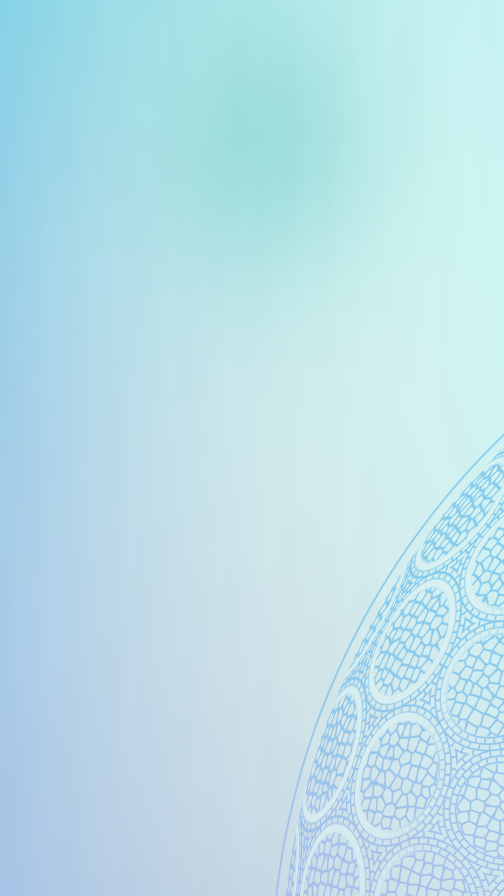
This background is drawn by a WebGL 1 fragment shader. Its source:

```glsl
precision highp float;
// Soft aqua and lavender gradient with a lace-patterned globe rising at the lower right.
uniform vec2 u_resolution;

// Backdrop colours: left, centre and right columns at three heights.
const vec3 LEFT_LOW = vec3(0.65, 0.77, 0.90);
const vec3 LEFT_MID = vec3(0.635, 0.805, 0.91);
const vec3 LEFT_TOP = vec3(0.52, 0.82, 0.90);
const vec3 CENTRE_LOW = vec3(0.77, 0.84, 0.89);
const vec3 CENTRE_MID = vec3(0.80, 0.905, 0.92);
const vec3 CENTRE_TOP = vec3(0.70, 0.91, 0.92);
const vec3 RIGHT_LOW = vec3(0.80, 0.89, 0.92);
const vec3 RIGHT_MID = vec3(0.81, 0.95, 0.95);
const vec3 RIGHT_TOP = vec3(0.78, 0.95, 0.95);
const vec3 TEAL = vec3(0.56, 0.85, 0.84);
const vec2 GLOW_CENTRE = vec2(0.293, 0.84);
const vec2 GLOW_SIZE = vec2(0.125, 0.15);
const float GLOW_STRENGTH = 0.7;
const float STREAK_STRENGTH = 0.012;

// Globe; lengths are in canvas heights, lattice sizes in degrees.
const vec2 GLOBE_CENTRE = vec2(1.152, -0.096);
const float GLOBE_RADIUS = 0.849;
const float PATTERN_EDGE = 0.988;
const vec2 LATTICE_ORIGIN = vec2(46.5, 18.0);
const vec2 LATTICE_PITCH = vec2(15.0, 12.4);
const float ROSETTE_RADIUS = 0.39;
const float GAP_WIDTH = 0.06;
const float CELL_DENSITY = 11.0;
const float RING_PITCH = 0.05;
const float BRICKS_PER_RING = 36.0;
const float LINE_WIDTH = 0.006;
const vec3 LINE_LOW = vec3(0.58, 0.70, 0.92);
const vec3 LINE_HIGH = vec3(0.40, 0.74, 0.92);
const vec3 PALE = vec3(0.86, 0.95, 0.96);

vec2 hash2(vec2 p) {
  p = vec2(dot(p, vec2(127.1, 311.7)), dot(p, vec2(269.5, 183.3)));
  return fract(sin(p) * 43758.5);
}

float cornerSlope(vec2 cell, vec2 f, vec2 corner) {
  return dot(hash2(cell + corner) * 2.0 - 1.0, f - corner);
}

float gradientNoise(vec2 p) {
  vec2 i = floor(p), f = fract(p);
  vec2 u = f * f * (3.0 - 2.0 * f);
  float low = mix(cornerSlope(i, f, vec2(0.0)), cornerSlope(i, f, vec2(1.0, 0.0)), u.x);
  float high = mix(cornerSlope(i, f, vec2(0.0, 1.0)), cornerSlope(i, f, vec2(1.0)), u.x);
  return mix(low, high, u.y);
}

// Smooth curve through three colours at t = 0, 0.5 and 1.
vec3 curve(vec3 a, vec3 b, vec3 c, float t) {
  return a * (1.0 - t) * (1.0 - 2.0 * t) + b * 4.0 * t * (1.0 - t) + c * t * (2.0 * t - 1.0);
}

float stroke(float dist, float width, float blur) {
  return 1.0 - smoothstep(max(width - blur, 0.0), width + blur, dist);
}

vec3 backdrop(vec2 p, vec2 uv) {
  vec3 left = curve(LEFT_LOW, LEFT_MID, LEFT_TOP, uv.y);
  vec3 centre = curve(CENTRE_LOW, CENTRE_MID, CENTRE_TOP, uv.y);
  vec3 right = curve(RIGHT_LOW, RIGHT_MID, RIGHT_TOP, uv.y);
  vec2 g = (p - GLOW_CENTRE) / GLOW_SIZE;
  vec3 color = mix(curve(left, centre, right, uv.x), TEAL, GLOW_STRENGTH * exp(-dot(g, g)));
  return color + STREAK_STRENGTH * gradientNoise(p * vec2(45.0, 5.0));
}

// Distance to the nearest wall between irregular cells.
float cellWall(vec2 p) {
  vec2 base = floor(p);
  float first = 9.0, second = 9.0;
  for (int y = -1; y <= 1; y++) {
    for (int x = -1; x <= 1; x++) {
      vec2 cell = base + vec2(float(x), float(y));
      float d = distance(p, cell + 0.2 + 0.6 * hash2(cell));
      second = min(second, max(first, d));
      first = min(first, d);
    }
  }
  return 0.5 * (second - first);
}

// Distance to the joints of staggered bricks laid in rings.
float brickJoint(vec2 q, float d) {
  float ring = d / RING_PITCH;
  float turn = atan(q.y, q.x) / 6.28319 * BRICKS_PER_RING + 0.5 * mod(floor(ring), 2.0);
  float across = (0.5 - abs(fract(ring) - 0.5)) * RING_PITCH;
  float along = (0.5 - abs(fract(turn) - 0.5)) * 6.28319 * d / BRICKS_PER_RING;
  return min(across, along);
}

// Lace coverage in x and pale ring coverage in y, foreshortened towards the rim.
vec2 lace(vec2 delta, float r, float pixel) {
  float tilt = asin(min(r, 0.999));
  vec2 h = (degrees(vec2(tilt, atan(delta.y, -delta.x))) - LATTICE_ORIGIN) / LATTICE_PITCH;
  vec2 span = vec2(1.0, 1.732);
  vec2 a = mod(h + 0.5 * span, span) - 0.5 * span;
  vec2 b = mod(h, span) - 0.5 * span;
  vec2 q = dot(a, a) < dot(b, b) ? a : b;
  float d = length(q);
  float blur = pixel * degrees(1.0 / GLOBE_RADIUS) / LATTICE_PITCH.x * mix(1.0, 1.0 / cos(tilt), 0.6);
  float cells = stroke(cellWall(h * CELL_DENSITY) / CELL_DENSITY, LINE_WIDTH, blur);
  float bricks = stroke(brickJoint(q, d), LINE_WIDTH, blur);
  float inside = 1.0 - smoothstep(-blur, blur, d - ROSETTE_RADIUS);
  float gap = stroke(abs(d - ROSETTE_RADIUS - 0.5 * GAP_WIDTH), 0.5 * GAP_WIDTH, blur);
  gap *= smoothstep(0.9, 1.1, tilt);
  return vec2(mix(bricks, cells, inside) * (1.0 - gap), gap);
}

void main() {
  float pixel = 1.0 / u_resolution.y;
  vec2 p = gl_FragCoord.xy * pixel;
  vec3 color = backdrop(p, gl_FragCoord.xy / u_resolution);

  // Globe body, lace and outline.
  vec2 delta = p - GLOBE_CENTRE;
  float dist = length(delta);
  float r = dist / GLOBE_RADIUS;
  float body = 1.0 - smoothstep(-pixel, pixel, dist - GLOBE_RADIUS);
  float patterned = 1.0 - smoothstep(-pixel, pixel, dist - GLOBE_RADIUS * PATTERN_EDGE);
  vec2 cover = lace(delta, r, pixel) * patterned;
  vec3 lineColor = mix(LINE_LOW, LINE_HIGH, smoothstep(0.0, 0.35, p.y));
  color = mix(color, PALE, body * 0.12 + 0.5 * cover.y);
  color = mix(color, lineColor, 0.75 * cover.x);
  color = mix(color, lineColor, 0.7 * stroke(abs(dist - GLOBE_RADIUS), 0.0008, pixel));
  gl_FragColor = vec4(color, 1.0);
}
```
